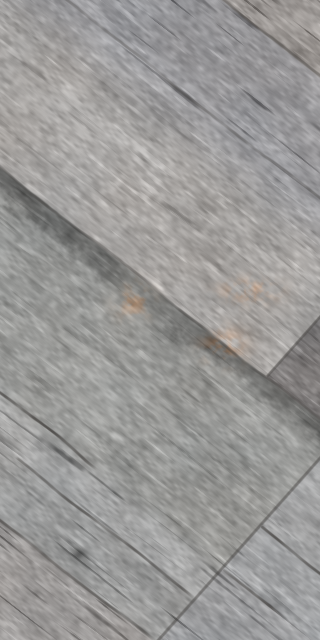
Write a Shadertoy shader that draws this texture.

```glsl
// Weathered grey timber planks laid on a diagonal, with butt joints and a shaded lap.
// Plank space: u runs along the grain, v across it; soft steps lay down plank tones,
// stretched noise adds grain, and a loop cuts the long seams and cracks.

#define GRAIN_DIR vec2(0.785, -0.620) // direction of the fibres
#define JOINT_SKEW 0.058              // lean of the butt joints
#define LAP_V 1.160                   // main seam between upper and lower boards
#define UPPER_END 0.077               // butt joint of the upper board
#define LOWER_END 0.371               // butt joint of the lower boards
#define SOFT 0.005                    // edge softness
#define GRAIN_AMOUNT 0.17
#define FLECK_AMOUNT 0.11
#define MOTTLE_AMOUNT 0.10
#define STAIN_COLOR vec3(0.69, 0.58, 0.50)
#define SEAM_COLOR vec3(0.27, 0.26, 0.25)

float hash(vec2 p) {
    vec3 q = fract(vec3(p.xyx) * 0.1031);
    q += dot(q, q.yzx + 33.33);
    return fract((q.x + q.y) * q.z);
}

float noise(vec2 p) {
    vec2 i = floor(p), f = fract(p);
    f = f * f * (3.0 - 2.0 * f);
    return mix(mix(hash(i), hash(i + vec2(1, 0)), f.x),
               mix(hash(i + vec2(0, 1)), hash(i + vec2(1, 1)), f.x), f.y);
}

float fbm(vec2 p) {
    float sum = 0.0, amp = 0.5;
    for (int i = 0; i < 4; i++) {
        sum += amp * noise(p);
        p = p * 2.03 + 17.3;
        amp *= 0.5;
    }
    return sum / 0.9375;
}

float above(float x, float edge) { return smoothstep(edge - SOFT, edge + SOFT, x); }

float line(float x, float width) { return 1.0 - smoothstep(width * 0.3, width * 1.7, abs(x)); }

float spot(vec2 d, vec2 size) { d /= size; return exp(-dot(d, d)); }

// Base tone of each board
vec3 plankTone(float e, float v) {
    vec3 lower = mix(vec3(0.61, 0.60, 0.595), vec3(0.60, 0.602, 0.60), above(v, 0.297));
    lower = mix(lower, vec3(0.64, 0.643, 0.643), above(v, 0.478));
    lower = mix(lower, vec3(0.595, 0.598, 0.59), smoothstep(0.56, 0.64, v));
    vec3 side = mix(vec3(0.61, 0.613, 0.62), vec3(0.63, 0.637, 0.645), above(v, 0.607));
    side = mix(side, vec3(0.63, 0.635, 0.64), above(v, 0.782));
    lower = mix(lower, side, above(e, LOWER_END));

    vec3 upper = mix(vec3(0.645, 0.636, 0.628), vec3(0.60, 0.60, 0.612), smoothstep(1.50, 1.72, v));
    upper = mix(upper, vec3(0.585, 0.57, 0.56), above(v, 2.0));
    upper = mix(upper, vec3(0.48, 0.47, 0.47), above(e, UPPER_END) * (1.0 - above(v, 1.7)));
    return mix(lower, upper, above(v, LAP_V));
}

// Darkness of the long seams; each entry is v, start, end, strength
float longSeams(float e, float v) {
    vec4 seams[8] = vec4[8](
        vec4(LAP_V, -2.0, 2.0, 0.55), vec4(0.610, -0.6, -0.12, 0.85),
        vec4(0.478, -0.34, LOWER_END, 0.8), vec4(0.297, -0.5, LOWER_END, 0.6),
        vec4(0.782, LOWER_END, 2.0, 0.8), vec4(0.607, LOWER_END, 0.62, 0.65),
        vec4(1.700, -2.0, 2.0, 0.45), vec4(2.002, -2.0, 2.0, 0.5));
    float dark = 0.0;
    for (int i = 0; i < 8; i++) {
        vec4 s = seams[i];
        float wobble = 0.010 * (noise(vec2(e * 7.0, float(i) * 9.0)) - 0.5);
        float span = smoothstep(s.y - 0.01, s.y + 0.01, e) * (1.0 - smoothstep(s.z - 0.06, s.z + 0.01, e));
        float wear = 0.4 + 0.6 * noise(vec2(e * 16.0, float(i) * 5.0));
        dark = max(dark, line(v - s.x - wobble, 0.0042) * span * s.w * wear);
    }
    return dark;
}

void mainImage(out vec4 fragColor, in vec2 fragCoord) {
    vec2 p = fragCoord / iResolution.x;
    p.y *= 2.0 * iResolution.x / iResolution.y;
    float u = dot(p, GRAIN_DIR);
    float v = dot(p, vec2(-GRAIN_DIR.y, GRAIN_DIR.x));
    float e = u - JOINT_SKEW * v;
    vec3 color = plankTone(e, v);

    // Short fibres, fine flecks and weathered mottling
    float grain = fbm(vec2(u * 15.0, v * 62.0) + 40.0) - 0.5;
    float fleck = noise(vec2(u * 52.0, v * 125.0) + 80.0) - 0.5;
    float mottle = fbm(vec2(u * 5.0, v * 9.0) + 12.0) - 0.5;
    color += GRAIN_AMOUNT * grain + FLECK_AMOUNT * fleck + MOTTLE_AMOUNT * mottle;

    // Thin broken splits, dense on the rough boards, and pale raised fibres
    float bend = 0.01 * noise(vec2(u * 4.0, v * 6.0));
    float split = smoothstep(0.74, 0.94, noise(vec2(u * 5.0, (v + bend) * 95.0) + 25.0));
    float rough = max(smoothstep(1.62, 1.74, v), 1.0 - smoothstep(0.58, 0.68, v));
    color -= 0.17 * split * mix(0.35, 1.0, rough);
    color += 0.07 * smoothstep(0.76, 0.95, noise(vec2(u * 10.0, (v + bend) * 90.0) + 140.0));
    color += vec3(0.016, 0.002, -0.010) * (fbm(p * 5.0 + 61.0) - 0.4);

    // Ragged, patchy shadow below the lap
    float ragged = 0.09 * (fbm(vec2(u * 22.0, v * 20.0) + 7.0) - 0.5);
    float shade = smoothstep(1.065, 1.135, v + ragged) * (1.0 - above(v, LAP_V));
    shade *= 1.0 - 0.75 * spot(vec2(u + 0.34, 0.0), vec2(0.11, 1.0));
    color *= 1.0 - 0.32 * shade * (0.55 + 0.8 * fbm(vec2(u * 18.0, v * 14.0) + 3.0));

    // Rusty stains and a small knot
    float stain = spot(p - vec2(0.78, 1.09), vec2(0.08, 0.035))
                + spot(p - vec2(0.70, 0.92), vec2(0.06, 0.05))
                + spot(p - vec2(0.42, 1.06), vec2(0.05, 0.05));
    color += (STAIN_COLOR - 0.60) * min(stain, 1.0) * smoothstep(0.35, 0.7, fbm(p * 30.0));
    color *= 1.0 - 0.42 * spot(p - vec2(0.25, 0.268), vec2(0.022, 0.016));

    // Seams, butt joints and the pale lip above the lap
    float lip = line(v - LAP_V - 0.013, 0.005) * (1.0 - above(e, UPPER_END));
    color += 0.07 * lip * noise(vec2(u * 18.0, 9.0));
    float joint = line(e - UPPER_END, 0.004) * above(v, LAP_V) * (1.0 - above(v, 1.7));
    joint = max(joint, line(e - LOWER_END, 0.0045) * (1.0 - above(v, LAP_V)));
    color = mix(color, SEAM_COLOR, max(longSeams(e, v), 0.5 * joint));
    fragColor = vec4(clamp(color, 0.0, 1.0), 1.0);
}
```
